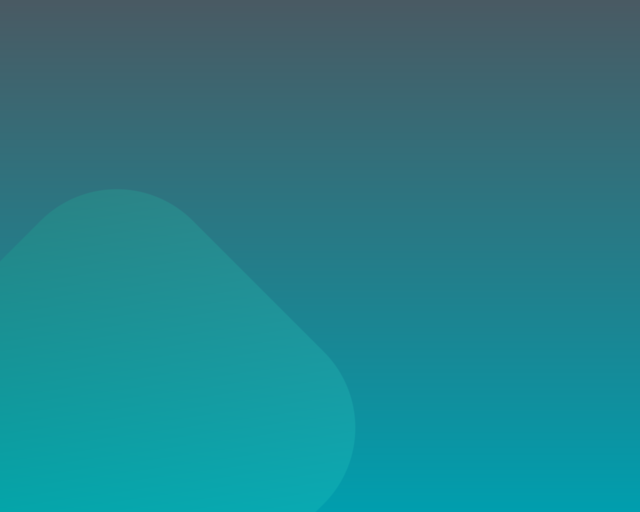
Write a Shadertoy shader that draws this background.

```glsl
// A slate-to-teal vertical gradient with a translucent rounded diamond at lower left.

// Backdrop colours
const vec3 SLATE = vec3(0.288, 0.352, 0.388);
const vec3 TEAL = vec3(0.0, 0.62, 0.682);

// Diamond: lengths are fractions of the canvas height
const vec2 DIAMOND_CENTER = vec2(0.228, 0.1645);
const float DIAMOND_CORE = 0.181;    // half side of the square before rounding
const float DIAMOND_RADIUS = 0.210;  // corner radius
const float DIAMOND_RIGHT = 0.695;   // where the tint reaches its right colour
const vec3 TINT_LEFT = vec3(0.08, 0.76, 0.59);
const vec3 TINT_RIGHT = vec3(0.19, 0.87, 0.79);
const float TINT_OPACITY = 0.19;

// Signed distance to a rounded square turned by 45 degrees
float roundedDiamond(vec2 p, float core, float radius) {
    vec2 turned = vec2(p.x + p.y, p.y - p.x) * sqrt(0.5);
    vec2 d = abs(turned) - core;
    return length(max(d, 0.0)) + min(max(d.x, d.y), 0.0) - radius;
}

void mainImage(out vec4 fragColor, in vec2 fragCoord) {
    vec2 p = fragCoord / iResolution.y;
    float pixel = 1.0 / iResolution.y;

    // Backdrop
    vec3 color = mix(TEAL, SLATE, p.y);

    // Translucent diamond with a smooth edge
    float dist = roundedDiamond(p - DIAMOND_CENTER, DIAMOND_CORE, DIAMOND_RADIUS);
    float coverage = 1.0 - smoothstep(-pixel, pixel, dist);
    vec3 tint = mix(TINT_LEFT, TINT_RIGHT, clamp(p.x / DIAMOND_RIGHT, 0.0, 1.0));
    color = mix(color, tint, TINT_OPACITY * coverage);

    fragColor = vec4(color, 1.0);
}
```
